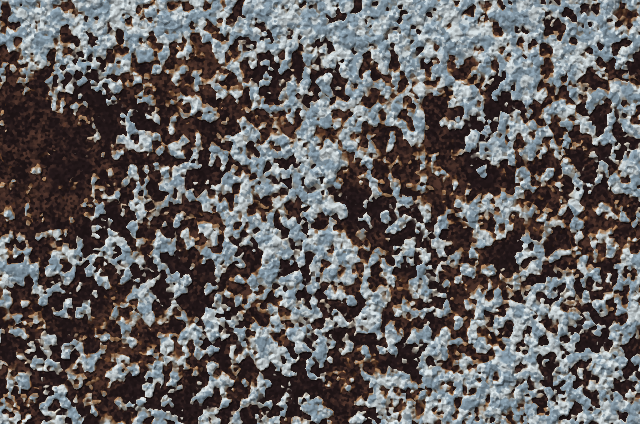
Write a WebGL 1 fragment shader that draws this texture.

```glsl
precision highp float;
// Weathered blue-grey paint flaking off dark, rusted sheet metal.
uniform vec2 u_resolution;

vec3 hash3(vec2 cell) {
  vec3 q = fract(cell.xyx * vec3(0.1031, 0.1030, 0.0973));
  q += dot(q, q.yzx + 33.33);
  return fract((q.xxy + q.yzz) * q.zyx);
}

// Cellular noise: random values blended around jittered points.
// Higher sharpness gives flatter, more angular cells.
float cellNoise(vec2 p, float sharpness) {
  vec2 base = floor(p);
  float total = 0.0;
  float weights = 0.0001;
  for (int y = -1; y <= 1; y++) {
    for (int x = -1; x <= 1; x++) {
      vec2 cell = base + vec2(float(x), float(y));
      vec3 rnd = hash3(cell);
      vec2 d = cell + rnd.xy - p;
      float w = exp(-sharpness * dot(d, d));
      total += w * rnd.z;
      weights += w;
    }
  }
  return total / weights;
}

float blob(vec2 p, vec2 center, vec2 radius) {
  vec2 d = (p - center) / radius;
  return exp(-dot(d, d));
}

// Broad zones where paint survived (positive) or fell away (negative).
float wear(vec2 p) {
  float zone = 0.24 * smoothstep(0.78, 0.95, p.y);
  zone += 0.26 * blob(p, vec2(1.2, 0.06), vec2(0.3, 0.17));
  zone += 0.18 * blob(p, vec2(0.77, 0.4), vec2(0.1, 0.4));
  zone += 0.18 * blob(p, vec2(1.05, 0.85), vec2(0.25, 0.14));
  zone -= 0.6 * blob(p, vec2(0.09, 0.65), vec2(0.22, 0.19));
  zone -= 0.2 * blob(p, vec2(0.5, 0.77), vec2(0.22, 0.1));
  zone -= 0.26 * blob(p, vec2(0.98 + 0.8 * (p.y - 0.6), 0.62), vec2(0.13, 0.2));
  zone -= 0.2 * blob(p, vec2(0.35, 0.3), vec2(0.26, 0.13));
  zone -= 0.35 * blob(p, vec2(0.84, 0.08), vec2(0.12, 0.09));
  return zone;
}

// Paint thickness: bare metal below zero.
float thickness(vec2 p) {
  float h = 0.05 + wear(p);
  h += 0.3 * (cellNoise(p * 5.0 + 7.0, 4.0) - 0.5);
  h += 0.45 * (cellNoise(p * 17.0 + 31.0, 5.0) - 0.5);
  h += 1.1 * (cellNoise(p * vec2(56.0, 48.0) + 53.0, 7.0) - 0.5);
  h += 0.65 * (cellNoise(p * 98.0 + 11.0, 7.0) - 0.5);
  return h;
}

void main() {
  vec2 p = gl_FragCoord.xy / u_resolution.y;
  float h = thickness(p);
  float towardLight = thickness(p + vec2(-0.002, 0.004));
  float above = thickness(p + vec2(0.001, 0.009));
  float relief = h - towardLight;
  float paint = smoothstep(-0.07, 0.06, h);

  float grain = cellNoise(p * 170.0 + 3.0, 6.0) - 0.5;
  float patches = cellNoise(p * 11.0 + 71.0, 5.0);
  float mottle = cellNoise(p * 50.0 + 19.0, 5.0);

  // Bare metal: near-black to red-brown, dark under overhanging flakes.
  vec3 rust = mix(vec3(0.13, 0.09, 0.095), vec3(0.27, 0.18, 0.15),
                  smoothstep(0.4, 0.95, 0.5 * mottle + 0.5 * patches + 0.5 * grain));
  rust = mix(rust, vec3(0.40, 0.24, 0.13),
             0.6 * smoothstep(-0.16, 0.0, h) * smoothstep(0.35, 0.65, patches));
  rust *= 1.0 + 0.45 * grain;
  rust *= 1.0 - 0.45 * smoothstep(-0.04, 0.14, towardLight);

  // Paint: cool grey-blue, dirty near its edges, pale where it curls up.
  vec3 coat = mix(vec3(0.48, 0.55, 0.60), vec3(0.70, 0.73, 0.74),
                  smoothstep(0.3, 0.75, mottle + 0.5 * grain));
  float rim = 1.0 - smoothstep(0.03, 0.2, h);
  coat = mix(coat, vec3(0.53, 0.49, 0.43), 0.75 * rim);
  coat = mix(coat, vec3(0.80, 0.78, 0.73), 0.75 * rim * smoothstep(0.03, 0.2, relief));
  coat *= 1.0 + clamp(1.1 * relief, -0.42, 0.15) + 0.25 * grain;

  // Rust stains run down from the holes.
  float stain = 1.0 - smoothstep(-0.14, 0.12, above);
  stain *= 1.0 - smoothstep(0.08, 0.36, h);
  stain *= smoothstep(0.3, 0.6, patches);
  coat = mix(coat, vec3(0.55, 0.34, 0.16) * (1.0 + 0.5 * grain), 0.65 * stain);

  gl_FragColor = vec4(mix(rust, coat, paint), 1.0);
}
```
